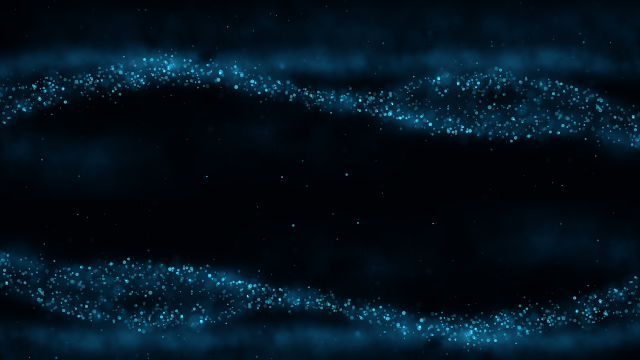
Write a WebGL 2 fragment shader that draws this background.

```glsl
#version 300 es
precision highp float;
// Two ribbons of glowing blue particles drifting through dark haze.
// One ribbon is built between two spline edges; a half turn of the plane
// makes the other. Haze is noise-shaped glow, particles are jittered grid cells.

uniform vec2 u_resolution;
out vec4 outColor;

const float WIDTH = 16.0 / 9.0;        // scene width in scene heights
const float PIVOT_Y = 0.4444;          // height of the half-turn centre
const vec3 BASE = vec3(0.0, 0.008, 0.02);
const vec3 HAZE = vec3(0.003, 0.18, 0.32);
const vec3 HAZE_HOT = vec3(0.04, 0.08, 0.05);
const vec3 DOT = vec3(0.17, 0.54, 0.58);
const vec2 BEACON = vec2(0.963, 0.515); // lone bright spark
const int BOKEH_LAYERS = 6;
const int DOT_LAYERS = 6;
const float DOT_DENSITY = 0.85;
const float STRAY_DENSITY = 0.003;

// Ribbon edges, evenly spaced from left to right
const int KNOTS = 13;
const float LOWER[KNOTS] = float[](.676, .727, .762, .780, .782, .755, .720,
                                   .699, .657, .639, .634, .641, .611);
const float UPPER[KNOTS] = float[](.750, .765, .800, .825, .820, .775, .740,
                                   .730, .770, .782, .775, .735, .680);

// Soft clouds: centre and radii, with their strengths
const int CLOUDS = 8;
const vec4 CLOUD[CLOUDS] = vec4[](
  vec4(.23, .55, .25, .08), vec4(.79, .62, .25, .09),
  vec4(.02, .585, .08, .06), vec4(1.74, .60, .09, .04),
  vec4(.52, .82, .19, .04), vec4(1.13, .665, .06, .035),
  vec4(1.0, .70, .07, .025), vec4(1.48, .66, .19, .05));
const float CLOUD_GAIN[CLOUDS] = float[](.34, .26, .4, .4, .4, .45, .4, .4);

float hash(vec2 p) {
  return fract(sin(dot(p, vec2(127.1, 311.7))) * 43758.5453);
}

float noise(vec2 p) {
  vec2 i = floor(p), f = fract(p);
  f = f * f * (3.0 - 2.0 * f);
  return mix(mix(hash(i), hash(i + vec2(1, 0)), f.x),
             mix(hash(i + vec2(0, 1)), hash(i + vec2(1, 1)), f.x), f.y);
}

float fbm(vec2 p) {
  float sum = 0.0, gain = 0.5;
  for (int i = 0; i < 4; i++) {
    sum += gain * noise(p);
    p = mat2(1.6, 1.2, -1.2, 1.6) * p + 17.3;
    gain *= 0.5;
  }
  return sum;
}

float bell(float d, float width) {
  return exp(-d * d / (width * width));
}

// Catmull-Rom spline through the knots
float spline(float h[KNOTS], float x) {
  float t = clamp(x / WIDTH, 0.0, 0.9999) * float(KNOTS - 1);
  int i = int(t);
  float f = fract(t);
  float a = h[max(i - 1, 0)], b = h[i], c = h[i + 1], d = h[min(i + 2, KNOTS - 1)];
  return b + 0.5 * f * (c - a + f * (2.0 * a - 5.0 * b + 4.0 * c - d
         + f * (3.0 * (b - c) + d - a)));
}

// Density of the filled ribbon; spread widens its crowded edges
float ribbon(vec2 p, float spread) {
  float lo = spline(LOWER, p.x), hi = spline(UPPER, p.x);
  float fill = smoothstep(lo - spread, lo, p.y) * (1.0 - smoothstep(hi, hi + spread, p.y));
  float edges = bell(p.y - lo, spread) + bell(p.y - hi, spread);
  return 0.24 * fill + 0.26 * edges;
}

// One turned grid of discs; each cell holds at most one, jittered inside it
float discs(vec2 p, float cell, float radius, float soft, float seed, float density, float stray) {
  float ca = cos(seed), sa = sin(seed);
  mat2 turn = mat2(ca, sa, -sa, ca);
  vec2 g = turn * p / cell + 40.0, id = floor(g);
  vec2 jitter = vec2(hash(id + seed), hash(id + seed + 31.7)) - 0.5;
  vec2 c = 0.5 + jitter * max(0.0, 1.0 - 2.0 * (radius + soft) / cell);
  vec2 world = (id + c - 40.0) * cell * turn;
  float crowd = density * ribbon(world, 0.025);
  float clump = 0.3 + 1.4 * noise(world * 15.0);
  float chance = crowd * clump + stray * bell(world.y - 0.73, 0.17);
  float size = radius * mix(0.5, 1.0, hash(id + seed + 5.1));
  size *= mix(0.5, 1.0, smoothstep(0.0, 0.08, crowd));
  float level = hash(id + seed + 11.9);
  float lit = step(hash(id + seed + 73.3), chance) * mix(0.22, 1.0, level * level);
  return lit * (1.0 - smoothstep(size - soft, size + soft, length(g - id - c) * cell));
}

float haze(vec2 p) {
  float broad = smoothstep(0.2, 0.75, fbm(p * 7.0));
  float fine = smoothstep(0.15, 0.8, fbm(p * 19.0 + 9.0));
  float n = 0.55 * broad + 0.45 * fine;
  float drift = 0.03 * (noise(vec2(p.x * 5.0, 3.0)) - 0.5);
  float band = bell(p.y - 0.827 - drift, 0.036) * (0.2 + 0.75 * n);
  float veil = bell(p.y - 0.91, 0.09) * smoothstep(-0.1, 0.5, p.x) * (0.05 + 0.42 * n);
  float glow = ribbon(p, 0.034) * (0.1 + 1.35 * n) * mix(0.5, 1.0, smoothstep(0.0, 0.4, p.x));
  float clouds = 0.0;
  for (int i = 0; i < CLOUDS; i++) {
    vec2 d = (p - CLOUD[i].xy) / CLOUD[i].zw;
    clouds += CLOUD_GAIN[i] * exp(-dot(d, d)) * (0.15 + 1.2 * n);
  }
  float total = band + veil + glow + clouds;
  return total / (1.0 + 0.12 * total * total);
}

void main() {
  vec2 p = gl_FragCoord.xy / u_resolution * vec2(WIDTH, 1.0);
  if (p.y < PIVOT_Y) p = vec2(WIDTH, 2.0 * PIVOT_Y) - p;
  float pixel = 1.0 / u_resolution.y;

  // Haze and blurred discs
  float h = haze(p);
  for (int i = 0; i < BOKEH_LAYERS; i++) {
    float s = float(i);
    h += 0.26 * discs(p, 0.032 + 0.009 * s, 0.009 + 0.003 * s, 0.005, s * 3.3 + 1.0, 1.0, 0.07);
  }
  vec3 color = BASE + HAZE * h + HAZE_HOT * h * h;

  // Sharp particles, from dense and fine to sparse and larger
  for (int i = 0; i < DOT_LAYERS; i++) {
    float s = float(i);
    float soft = max(0.0012, 0.5 * pixel);
    color += DOT * discs(p, 0.016 + 0.002 * s, 0.0029 + 0.0006 * s, soft, s * 7.7 + 20.0,
                         DOT_DENSITY, STRAY_DENSITY);
  }
  color += DOT * (1.0 - smoothstep(0.001, 0.003 + pixel, length(p - BEACON)));
  outColor = vec4(color, 1.0);
}
```
